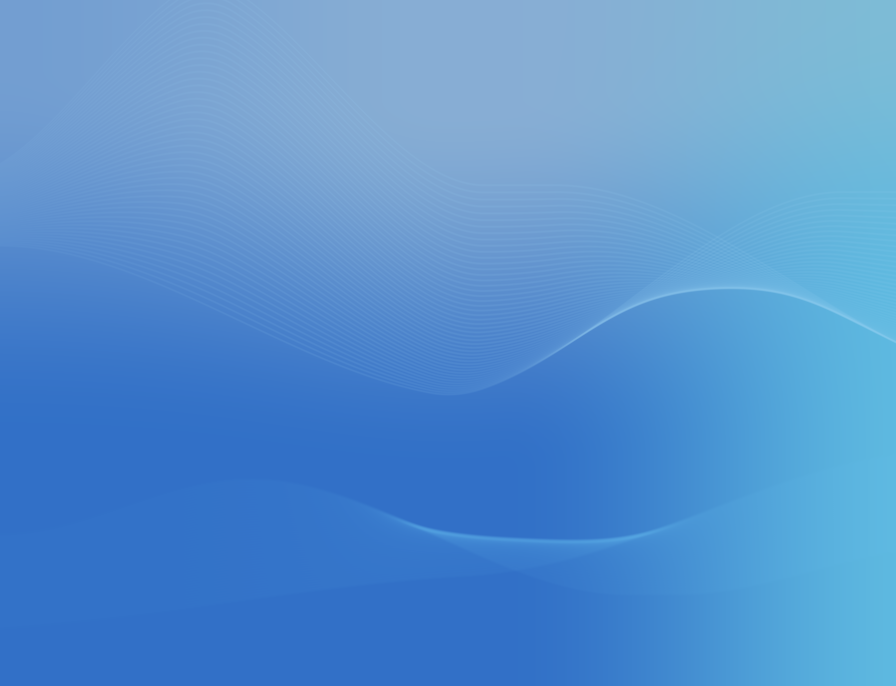
A Shadertoy shader for this background:

```glsl
// Soft blue backdrop with two twisted ribbons of fine pale lines.
// Each ribbon blends between two edge curves; a quadratic sag makes its
// lines fold over and gather into a bright crest.

// Light from a sheaf of lines spread between two heights
float ribbonLines(float y, float first, float last, float sag, float width) {
    const int COUNT = 48;
    float soft = width + 1.0 / iResolution.y;
    float light = 0.0;
    for (int i = 0; i < COUNT; i++) {
        float t = float(i) / float(COUNT - 1);
        float lineY = mix(first, last, t) - sag * t * (1.0 - t);
        light += 1.0 - smoothstep(0.0, soft, abs(y - lineY));
    }
    // Wider lines overlap more, so keep the total even
    return light * 0.0038 / soft;
}

float bump(float x, float center, float radius) {
    float d = (x - center) / radius;
    return exp(-d * d);
}

// Deep blue below, grey-blue haze above, cyan glow at the right
vec3 backdrop(vec2 p) {
    vec3 deep = vec3(0.195, 0.44, 0.78);
    vec3 haze = mix(vec3(0.45, 0.62, 0.82), vec3(0.53, 0.68, 0.83),
                    smoothstep(0.0, 0.5, p.x));
    vec3 cyan = mix(vec3(0.37, 0.73, 0.88), vec3(0.48, 0.75, 0.84),
                    smoothstep(0.55, 1.0, p.y));
    float lift = 0.05 * bump(p.x, 0.5, 0.25);
    vec3 color = mix(deep, haze, smoothstep(0.36, 0.9, p.y + lift));
    float glow = smoothstep(0.56, 1.04, p.x);
    return mix(color, cyan, glow * mix(1.0, 0.8, smoothstep(0.55, 1.0, p.y)));
}

float upperRibbon(vec2 p) {
    float x = p.x;
    float trough = 0.642 - 0.222 * smoothstep(0.0, 0.54, x)
                 + 0.30 * smoothstep(0.48, 0.94, x);
    float ridge = 0.74 + 0.30 * smoothstep(-0.05, 0.26, x)
                - 0.31 * smoothstep(0.2, 0.54, x)
                - 0.29 * smoothstep(0.62, 1.16, x);
    float sag = 0.24 * smoothstep(0.2, 0.65, x) + 0.06 * bump(x, 0.8, 0.1);
    float fade = mix(0.5, 1.0, smoothstep(0.0, 0.4, x));
    return fade * ribbonLines(p.y, trough, ridge, sag, 0.0012);
}

float lowerRibbon(vec2 p) {
    float x = p.x;
    float rising = 0.08 + 0.085 * smoothstep(-0.1, 0.6, x)
                 + 0.175 * smoothstep(0.52, 1.05, x);
    float falling = 0.22 + 0.08 * smoothstep(0.0, 0.28, x)
                  - 0.165 * smoothstep(0.28, 0.7, x)
                  + 0.07 * smoothstep(0.76, 1.06, x);
    float sag = -0.18 * bump(x, 0.6, 0.17);
    float fade = mix(0.2, 1.0, smoothstep(0.05, 0.5, x));
    return fade * ribbonLines(p.y, rising, falling, sag, 0.003);
}

void mainImage(out vec4 fragColor, in vec2 fragCoord) {
    vec2 p = fragCoord / iResolution.xy;
    vec3 color = backdrop(p);

    // Lay the ribbons over the backdrop
    float upper = 1.0 - exp(-0.085 * upperRibbon(p));
    float lower = 1.0 - exp(-0.065 * lowerRibbon(p));
    color = mix(color, vec3(0.60, 0.82, 0.95), upper);
    color = mix(color, vec3(0.40, 0.75, 0.94), lower);

    fragColor = vec4(color, 1.0);
}
```
